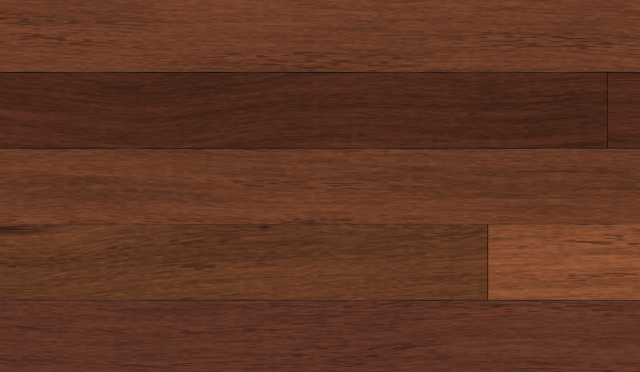
A WebGL 2 fragment shader for this texture:

```glsl
#version 300 es
precision highp float;

uniform vec2 u_resolution;
out vec4 outColor;

// Layout, in units of the canvas height
const int ROWS = 5;
const float ROW_HEIGHT = 0.2042;
const float ROW_OFFSET = 0.0115;
const float SEAM_WIDTH = 0.0030;
const float NO_JOINT = 9.0;
const float JOINT_X[ROWS] = float[](NO_JOINT, 1.311, NO_JOINT, 1.633, NO_JOINT);
const float SEAM_DEPTH[ROWS] = float[](0.4, 0.42, 0.16, 0.50, 0.62);

// Stain of the planks left and right of each joint, bottom row first
const vec3 STAIN_LEFT[ROWS] = vec3[](
    vec3(0.368, 0.200, 0.148), vec3(0.385, 0.222, 0.138), vec3(0.408, 0.230, 0.148),
    vec3(0.312, 0.164, 0.113), vec3(0.425, 0.240, 0.157));
const vec3 STAIN_RIGHT[ROWS] = vec3[](
    vec3(0.368, 0.200, 0.148), vec3(0.490, 0.282, 0.174), vec3(0.408, 0.230, 0.148),
    vec3(0.290, 0.152, 0.104), vec3(0.425, 0.240, 0.157));
const vec3 SEAM_COLOR = vec3(0.100, 0.052, 0.035);
const vec3 PORE_COLOR = vec3(0.190, 0.095, 0.062);
const vec3 GLOSS_COLOR = vec3(0.560, 0.345, 0.215);

// Grain: slope, waviness and strength of figure per row
const float GRAIN_SLOPE[ROWS] = float[](0.01, 0.06, -0.025, 0.02, -0.02);
const float GRAIN_WAVE[ROWS] = float[](0.04, 0.11, 0.03, 0.06, 0.03);
const float FIGURE[ROWS] = float[](0.13, 0.20, 0.20, 0.26, 0.11);
const float FIBRE_CONTRAST = 0.17;
const float SPECKLE_CONTRAST = 0.20;
const float PORE_STRENGTH = 0.45;
const vec2 KNOT = vec2(0.711, 0.389);
const vec2 DARK_STREAK = vec2(0.035, 0.381);

float hash(vec2 p) {
    vec3 q = fract(p.xyx * 0.1031);
    q += dot(q, q.yzx + 33.33);
    return fract((q.x + q.y) * q.z);
}

float noise(vec2 p) {
    vec2 cell = floor(p), f = fract(p);
    f = f * f * (3.0 - 2.0 * f);
    return mix(mix(hash(cell), hash(cell + vec2(1, 0)), f.x),
               mix(hash(cell + vec2(0, 1)), hash(cell + vec2(1, 1)), f.x), f.y);
}

float fbm(vec2 p) {
    float sum = 0.0, weight = 0.5;
    for (int i = 0; i < 3; i++) {
        sum += weight * noise(p);
        p = p * 2.03 + 17.7;
        weight *= 0.5;
    }
    return sum / 0.875;
}

// Coverage of a line of the given width at distance d
float line(float d, float width, float pixel) {
    return clamp((0.5 * width - d) / pixel + 0.5, 0.0, 1.0) * min(1.0, width / pixel);
}

// Soft elliptical spot
float spot(vec2 p, vec2 radius) {
    p /= radius;
    return exp(-dot(p, p));
}

vec3 wood(vec2 p, int row, bool right, vec3 stain) {
    float seed = float(row) * 13.7 + (right ? 71.3 : 5.1);

    // Bend the fibres gently, without pinching them; they flow around the knot
    float slope = right ? 0.01 : GRAIN_SLOPE[row];
    float wave = right ? 0.03 : GRAIN_WAVE[row];
    vec2 g = p;
    g.y -= slope * p.x + wave * (noise(vec2(p.x * 2.1, p.y * 1.4) + seed) - 0.5);
    g.y -= 0.12 * wave * noise(vec2(p.x * 7.0, p.y * 5.0) + seed);
    g.y += 0.008 * spot(p - KNOT, vec2(0.08, 0.025));
    g += seed;

    // Broad bands, growth figure, long fibres and short speckle
    float band = fbm(g * vec2(0.8, 13.0)) - 0.5;
    float figure = fbm(g * vec2(1.8, 60.0) + 9.0) - 0.5;
    float fibre = noise(g * vec2(8.0, 210.0) + 31.0) - 0.5;
    float speckle = noise(g * vec2(65.0, 310.0) + 77.0) - 0.5;
    float cloud = fbm(p * vec2(1.8, 4.0) + seed) - 0.5;
    float tone = 1.0 + FIGURE[row] * (1.1 * band + figure) + 0.20 * cloud;
    tone += FIBRE_CONTRAST * fibre + SPECKLE_CONTRAST * speckle;
    vec3 color = stain * tone;

    // Fine dark pores gathered in sparse strands, and pale flecks
    float strand = smoothstep(0.45, 0.85, noise(g * vec2(1.5, 34.0) + 3.0));
    float pore = smoothstep(0.55, 0.90, noise(g * vec2(30.0, 300.0)));
    color = mix(color, PORE_COLOR, PORE_STRENGTH * pore * (0.10 + 0.90 * strand));
    float fleck = smoothstep(0.60, 0.95, noise(g * vec2(40.0, 290.0) + 57.0));
    float gloss = row == 1 && !right ? 0.30 : 0.10;
    return mix(color, GLOSS_COLOR, gloss * fleck * (1.0 - strand));
}

void main() {
    vec2 p = gl_FragCoord.xy / u_resolution.y;
    float pixel = 1.0 / u_resolution.y;

    // Find the plank
    float level = (p.y + ROW_OFFSET) / ROW_HEIGHT;
    int row = clamp(int(floor(level)), 0, ROWS - 1);
    bool right = p.x > JOINT_X[row];
    vec3 color = wood(p, row, right, right ? STAIN_RIGHT[row] : STAIN_LEFT[row]);

    // Knot and dark streak
    float blot = 0.6 * spot(p - KNOT, vec2(0.016, 0.005));
    blot += 0.9 * spot(p - DARK_STREAK, vec2(0.075, 0.011)) * fbm(p * vec2(14.0, 150.0));
    color = mix(color, SEAM_COLOR, row == 1 ? min(blot, 0.85) : 0.0);

    // Seams between rows and butt joints, worn unevenly along their length
    float nearest = floor(level + 0.5);
    float depth = SEAM_DEPTH[clamp(int(nearest), 0, ROWS - 1)];
    depth *= 0.5 + noise(vec2(p.x * 12.0, nearest * 5.0));
    float seam = depth * line(abs(level - nearest) * ROW_HEIGHT, SEAM_WIDTH, pixel);
    float joint = 0.65 * line(abs(p.x - JOINT_X[row]), SEAM_WIDTH, pixel);
    color = mix(color, SEAM_COLOR, clamp(max(seam, joint), 0.0, 1.0));

    outColor = vec4(color, 1.0);
}
```
